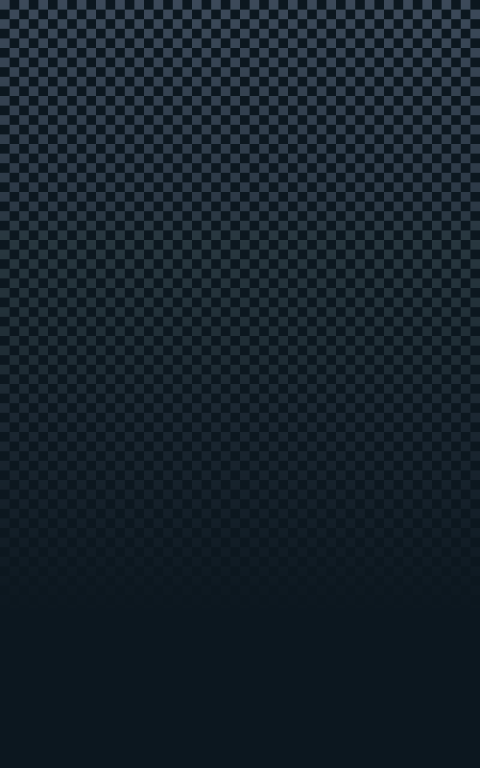
This background is drawn by a Shadertoy shader. Its source:

```glsl
// Smooth checkerboard mask: 1 on cells whose column + row is odd
float checker(vec2 cell, float pixel) {
    vec2 edge = abs(mod(cell - 0.5, 2.0) - 1.0) - 0.5;
    vec2 wave = clamp(2.0 * edge / pixel, -1.0, 1.0);
    return 0.5 - 0.5 * wave.x * wave.y;
}

void mainImage(out vec4 fragColor, in vec2 fragCoord) {
    vec2 uv = fragCoord / iResolution.y;
    vec3 base = vec3(0.047, 0.090, 0.122);

    // Light squares, slightly teal around the middle
    vec3 tile = vec3(0.235, 0.288, 0.350);
    float teal = smoothstep(0.46, 0.54, uv.y) * (1.0 - smoothstep(0.68, 0.74, uv.y));
    tile += teal * vec3(-0.010, 0.006, -0.025);

    // Squares fade out toward the plain lower band
    float fade = clamp((uv.y - 0.2) / 0.8, 0.0, 1.0);
    float mask = checker(uv * 80.0, 80.0 / iResolution.y);

    fragColor = vec4(mix(base, tile, fade * mask), 1.0);
}
```
